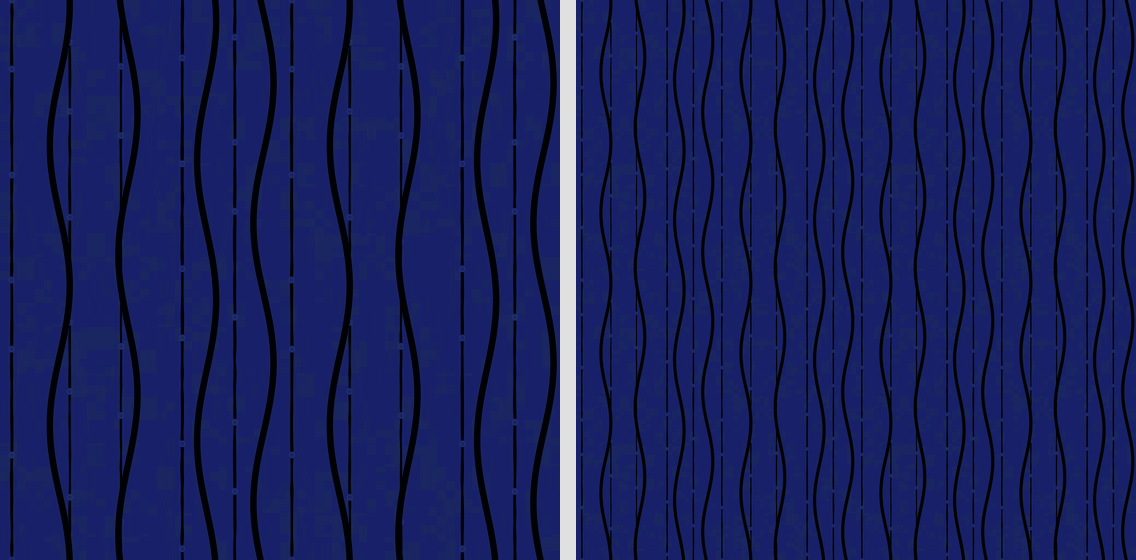
Left: one tile. Right: repeated 2 by 2.
Write a WebGL 2 fragment shader that draws this pattern.

```glsl
#version 300 es
precision highp float;

uniform vec2 u_resolution;
out vec4 fragColor;

const float TAU = 6.2831853;
const float REPEATS = 2.0;

const vec3 NAVY = vec3(0.09, 0.125, 0.41);
const vec3 PATCH = vec3(0.10, 0.15, 0.385);
const vec3 HAZE = vec3(0.13, 0.17, 0.34);
const vec3 BEAD = vec3(0.15, 0.22, 0.44);
const vec3 INK = vec3(0.0, 0.008, 0.025);

// Bold waves: centre, amplitude, height of the rightmost bend
const vec3 WAVES[4] = vec3[4](
    vec3(0.2135, 0.0355, 0.02), vec3(0.457, 0.034, 0.41),
    vec3(0.738, 0.034, 0.073), vec3(0.941, 0.036, 0.297));

// Faint waves, same layout
const vec3 GHOSTS[4] = vec3[4](
    vec3(0.088, 0.038, 0.94), vec3(0.275, 0.034, 0.53),
    vec3(0.578, 0.044, 0.0), vec3(0.782, 0.034, 0.70));

// Thin stems: position, half width, height of the first break
const vec3 STEMS[5] = vec3[5](
    vec3(0.042, 0.0052, 0.0), vec3(0.249, 0.0044, 0.151),
    vec3(0.432, 0.0042, 0.237), vec3(0.651, 0.0055, 0.960),
    vec3(0.8385, 0.0053, 0.508));

// Spacing of the breaks along a stem
const vec3 BREAKS = vec3(0.0, 0.247, 0.625);

float hash(vec2 p) {
    vec3 q = fract(vec3(p.xyx) * 0.1031);
    q += dot(q, q.yzx + 33.33);
    return fract((q.x + q.y) * q.z);
}

// Value noise along one axis, wrapping after count cells
float wrapNoise(float t, float count, float seed) {
    float cell = floor(t * count);
    float f = fract(t * count);
    float a = hash(vec2(mod(cell, count), seed));
    float b = hash(vec2(mod(cell + 1.0, count), seed));
    return mix(a, b, f * f * (3.0 - 2.0 * f));
}

float blocks(vec2 uv, vec2 count, float seed) {
    return hash(mod(floor(uv * count), count) + seed);
}

// Signed offset on a circle of length one
float wrapOffset(float a, float b) {
    return fract(a - b + 0.5) - 0.5;
}

float waveDistance(vec2 p, vec3 wave) {
    float angle = TAU * (p.y - wave.z);
    float slope = TAU * wave.y * sin(angle);
    float offset = wrapOffset(p.x, wave.x + wave.y * cos(angle));
    return abs(offset) / sqrt(1.0 + slope * slope);
}

float cover(float distance, float pixel) {
    return 1.0 - smoothstep(-0.7 * pixel, 0.7 * pixel, distance);
}

// Blocky cloth with fine upright streaks
vec3 ground(vec2 uv) {
    float coarse = blocks(uv, vec2(32.0, 24.0), 11.0);
    float fine = blocks(uv, vec2(64.0, 64.0), 47.0);
    float streak = blocks(uv, vec2(192.0, 32.0), 83.0);
    float amount = smoothstep(0.60, 0.78, 0.65 * coarse + 0.35 * fine);
    vec3 color = mix(NAVY, PATCH, amount);
    return mix(color, HAZE, 0.22 * step(0.93, streak));
}

void main() {
    vec2 uv = gl_FragCoord.xy / u_resolution;
    uv.y = 1.0 - uv.y;
    vec2 p = fract(uv * REPEATS);
    float pixel = REPEATS / min(u_resolution.x, u_resolution.y);
    vec3 color = ground(uv);
    float ink = 0.0;
    float haze = 0.0;
    float bead = 0.0;

    // Waves and their faint echoes
    for (int i = 0; i < 4; i++) {
        float d = waveDistance(p, WAVES[i]);
        ink = max(ink, cover(d - 0.0115, pixel));
        haze = max(haze, 0.65 * cover(abs(d - 0.0145) - 0.0015, pixel));
        float fade = smoothstep(0.35, 0.7, wrapNoise(uv.y, 20.0, float(i) + 5.0));
        float ghost = waveDistance(p, GHOSTS[i]);
        haze = max(haze, 0.4 * fade * cover(abs(ghost - 0.006) - 0.002, pixel));
    }

    // Uneven stems, broken by small beads
    for (int i = 0; i < 5; i++) {
        float seed = float(i) + 20.0 + 9.0 * floor(uv.x * REPEATS);
        float sway = 0.0016 * (wrapNoise(uv.y, 36.0, seed) - 0.5);
        float x = wrapOffset(p.x, STEMS[i].x + sway);
        float halfWidth = STEMS[i].y * mix(0.75, 1.15, wrapNoise(uv.y, 48.0, seed + 40.0));
        float gap = 0.0;
        for (int k = 0; k < 3; k++) {
            float y = wrapOffset(p.y, STEMS[i].z + BREAKS[k]);
            float r = length(vec2(x, y));
            gap = max(gap, cover(abs(y) - 0.012, pixel));
            bead = max(bead, cover(abs(r - 0.0085) - 0.0016, pixel));
        }
        ink = max(ink, cover(abs(x) - halfWidth, pixel) * (1.0 - gap));
        haze = max(haze, 0.5 * cover(abs(abs(x) - 0.0095) - 0.0015, pixel));
    }

    color = mix(color, HAZE, haze);
    color = mix(color, BEAD, 0.8 * bead);
    fragColor = vec4(mix(color, INK, ink), 1.0);
}
```
